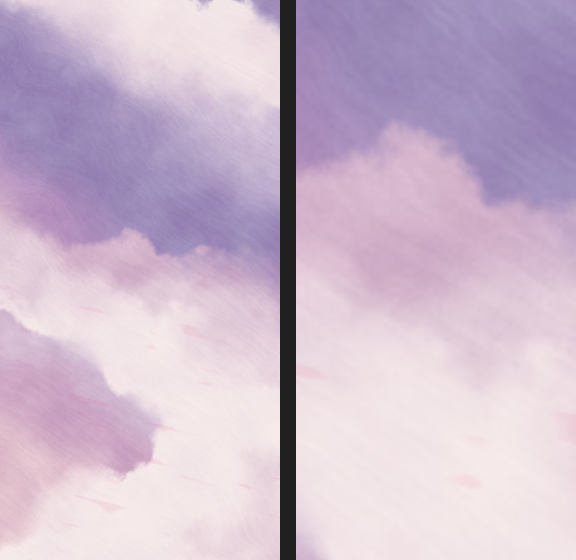
Left, the full canvas; right, a detail of the centre.
This texture is drawn by a Shadertoy shader. Its source:

```glsl
// Painted pastel sky: overlapping cloud banks, violet above and blush below.
// Each bank has a sloping crest made ragged by fractal noise; its colour
// shifts with depth below the crest, and fine brush grain covers everything.
#define BILLOW 0.30
#define RAGGED 0.045
#define SOFT_MIN 0.02
#define SOFT_MAX 0.15
#define MOTTLE 0.11
#define GRAIN 0.028
#define PI 3.14159265

const vec3 WHITE  = vec3(0.955, 0.905, 0.910);
const vec3 BLUSH  = vec3(0.890, 0.805, 0.855);
const vec3 PINK   = vec3(0.880, 0.750, 0.800);
const vec3 MAUVE  = vec3(0.795, 0.640, 0.760);
const vec3 LILAC  = vec3(0.800, 0.725, 0.830);
const vec3 PLUM   = vec3(0.710, 0.570, 0.745);
const vec3 VIOLET = vec3(0.605, 0.535, 0.720);

float hash(vec2 p) {
    return fract(sin(dot(p, vec2(127.1, 311.7))) * 43758.5453);
}

float noise(vec2 p) {
    vec2 i = floor(p), f = fract(p);
    f = f * f * (3.0 - 2.0 * f);
    return mix(mix(hash(i), hash(i + vec2(1, 0)), f.x),
               mix(hash(i + vec2(0, 1)), hash(i + vec2(1, 1)), f.x), f.y);
}

mat2 rotation(float a) {
    return mat2(cos(a), sin(a), -sin(a), cos(a));
}

float fbm(vec2 p) {
    float sum = 0.0, amp = 0.5;
    mat2 turn = rotation(0.6) * 2.03;
    for (int i = 0; i < 5; i++) {
        sum += amp * noise(p);
        p = turn * p + 7.3;
        amp *= 0.5;
    }
    return sum / 0.97;
}

// Depth below a crest: height, slope, arch and sway across the width
float crestDepth(vec2 p, vec4 crest) {
    float x = p.x;
    return dot(crest, vec4(1.0, x, sin(PI * x), sin(2.0 * PI * x))) - p.y;
}

// Coverage of a bank, crisp in places and blurred in others
float cover(vec2 p, float depth, float seed) {
    float edge = depth + BILLOW * (fbm(p * 4.5 + seed) - 0.5);
    edge += RAGGED * (fbm(p * vec2(34.0, 26.0) + seed) - 0.5);
    float soft = mix(SOFT_MIN, SOFT_MAX, smoothstep(0.25, 0.7, noise(p * 4.0 + seed * 1.7)));
    return smoothstep(-soft, soft, edge);
}

void mainImage(out vec4 fragColor, in vec2 fragCoord) {
    // Canvas is one unit wide and two units high
    vec2 p = fragCoord / iResolution.x;
    float drift = fbm(p * 3.0 + 40.0) - 0.5;
    float d;

    // Open sky and the high white bank
    vec3 col = mix(VIOLET, LILAC, 0.15 + 0.4 * drift);
    d = crestDepth(p, vec4(2.28, -0.43, 0.0, 0.0));
    col = mix(col, mix(WHITE, BLUSH, clamp(0.2 + 1.2 * drift, 0.0, 1.0)), cover(p, d, 3.0));

    // Broad violet bank: lilac crest, dark heart, plum underside
    d = crestDepth(p, vec4(2.12, -0.52, -0.10, 0.0));
    float tone = d + 0.35 * drift;
    vec3 body = mix(LILAC, VIOLET, smoothstep(0.02, 0.36, tone));
    body = mix(body, PLUM, smoothstep(0.52, 0.78, tone));
    col = mix(col, body, cover(p, d, 11.0));

    // Blush bank with a mauve crest
    d = crestDepth(p, vec4(1.27, -0.30, 0.0, -0.07));
    body = mix(mix(MAUVE, BLUSH, 0.35), BLUSH, smoothstep(0.0, 0.14, d + 0.4 * drift));
    col = mix(col, body, cover(p, d, 19.0));

    // Bright middle bank
    d = crestDepth(p, vec4(1.0, -0.35, 0.05, 0.0));
    body = mix(WHITE, BLUSH, 0.6 * smoothstep(0.05, 0.3, drift));
    col = mix(col, body, cover(p, d, 27.0));

    // Mauve wedge on the left, warming to pink
    d = crestDepth(p, vec4(0.92, -0.70, 0.0, 0.0));
    tone = d + 0.4 * drift;
    body = mix(mix(LILAC, BLUSH, 0.4), MAUVE, smoothstep(0.0, 0.18, tone));
    body = mix(body, PINK, smoothstep(0.22, 0.5, tone));
    col = mix(col, body, cover(p, d, 35.0));

    // Low white bank with rosy hollows
    d = crestDepth(p, vec4(0.02, 0.50, 0.14, 0.03));
    body = mix(WHITE, mix(BLUSH, PINK, 0.3), 0.7 * smoothstep(0.02, 0.28, drift));
    col = mix(col, body, cover(p, d, 43.0));

    // Soft mottling, diagonal brush hairs and fine tooth
    float shade = 1.0 - smoothstep(0.75, 0.93, col.g);
    col += MOTTLE * (fbm(p * 9.0 + 60.0) - 0.5) * vec3(0.6, 0.8, 0.5) * (0.35 + shade);
    vec2 hair = rotation(0.65 + 0.5 * drift) * p;
    float grain = noise(hair * vec2(16.0, 130.0)) + 0.6 * noise(p * 170.0) - 0.8;
    col += GRAIN * grain * (0.4 + 0.6 * shade);

    // Rare rosy dabs
    float dab = noise(rotation(0.25) * p * vec2(9.0, 38.0) + 5.0);
    col = mix(col, col * vec3(1.0, 0.9, 0.94), 0.6 * smoothstep(0.86, 0.97, dab) * smoothstep(1.2, 0.9, p.y));

    fragColor = vec4(clamp(col, 0.0, 1.0), 1.0);
}
```
